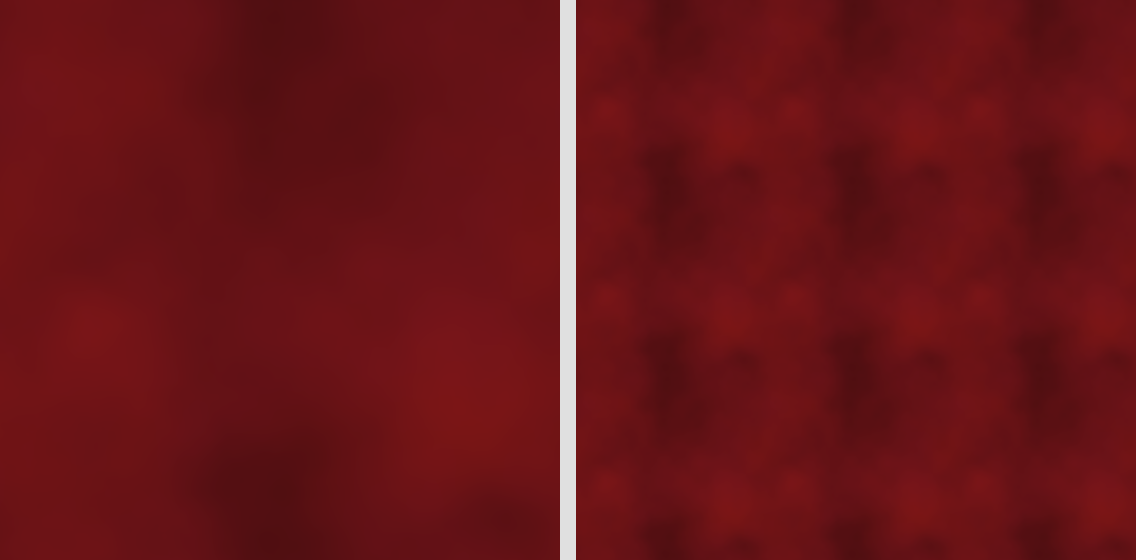
Left, the tile; right, the same tile 3 across and 3 down.
Write a Shadertoy shader that draws this texture.

```glsl
// Draws a seamless deep red cloth of soft, smoky light and dark clouds.

const vec3 DARK_RED = vec3(0.285, 0.052, 0.060);
const vec3 MID_RED = vec3(0.400, 0.070, 0.086);
const vec3 BRIGHT_RED = vec3(0.505, 0.088, 0.096);
const float BASE_TONE = 0.55;
const float CLOUD_CONTRAST = 0.50;
const float CRIMSON_TINT = 0.022;
const float WARP_AMOUNT = 0.022;
const float CLOUD_PERIOD = 5.0;
const int OCTAVES = 5;
const float TAU = 6.2831853;

// Broad clouds: centre x, centre y, radius, strength.
const int BLOB_COUNT = 7;
const vec4 BLOBS[BLOB_COUNT] = vec4[](
    vec4(0.60, 0.76, 0.17, -0.38),
    vec4(0.47, 0.97, 0.13, -0.34),
    vec4(0.45, 0.13, 0.11, -0.33),
    vec4(0.88, 0.07, 0.08, -0.25),
    vec4(0.84, 0.36, 0.17, 0.35),
    vec4(0.12, 0.88, 0.19, 0.22),
    vec4(0.16, 0.37, 0.09, 0.13));

float hash(vec2 cell, float seed) {
    vec3 q = fract(vec3(cell, seed) * vec3(0.1031, 0.1030, 0.0973));
    q += dot(q, q.yzx + 33.33);
    return fract((q.x + q.y) * q.z);
}

// Value noise whose lattice wraps after a whole period.
float wrapNoise(vec2 p, float period, float seed) {
    vec2 cell = floor(p);
    vec2 f = p - cell;
    f = f * f * f * (f * (f * 6.0 - 15.0) + 10.0);
    vec2 lo = mod(cell, period);
    vec2 hi = mod(cell + 1.0, period);
    float bottom = mix(hash(lo, seed), hash(vec2(hi.x, lo.y), seed), f.x);
    float top = mix(hash(vec2(lo.x, hi.y), seed), hash(hi, seed), f.x);
    return mix(bottom, top, f.y);
}

// Layered noise, centred on zero.
float clouds(vec2 uv, float seed) {
    float sum = 0.0;
    float weight = 0.5;
    float period = CLOUD_PERIOD;
    for (int i = 0; i < OCTAVES; i++) {
        vec2 shift = vec2(0.37, 0.71) * float(i);
        sum += weight * (wrapNoise(uv * period + shift, period, seed + float(i)) - 0.5);
        weight *= 0.42;
        period *= 2.0;
    }
    return sum;
}

// Soft round spot that wraps across the edges.
float blob(vec2 uv, vec2 centre, float radius) {
    vec2 d = sin((uv - centre) * TAU * 0.5) / (TAU * 0.5);
    return exp(-dot(d, d) / (radius * radius));
}

void mainImage(out vec4 fragColor, in vec2 fragCoord) {
    vec2 uv = fragCoord / iResolution.xy;

    // Bend the broad shapes so that their outlines wander.
    vec2 warp = vec2(clouds(uv, 11.0), clouds(uv, 23.0)) * 4.0;
    warp += 0.5 * sin(TAU * (uv.yx * 2.0 + uv * vec2(1.0, -1.0)));
    vec2 bent = uv + WARP_AMOUNT * warp;

    float tone = BASE_TONE + CLOUD_CONTRAST * clouds(uv, 37.0);
    for (int i = 0; i < BLOB_COUNT; i++) {
        tone += BLOBS[i].w * blob(bent, BLOBS[i].xy, BLOBS[i].z);
    }
    tone = clamp(tone, 0.0, 1.0);

    // Shade from dark to bright, with a drift from scarlet to crimson.
    vec3 color = mix(DARK_RED, MID_RED, min(tone * 2.0, 1.0));
    color = mix(color, BRIGHT_RED, max(tone * 2.0 - 1.0, 0.0));
    color.b += CRIMSON_TINT * tone * clouds(uv, 53.0) * 2.0;
    fragColor = vec4(color, 1.0);
}
```
